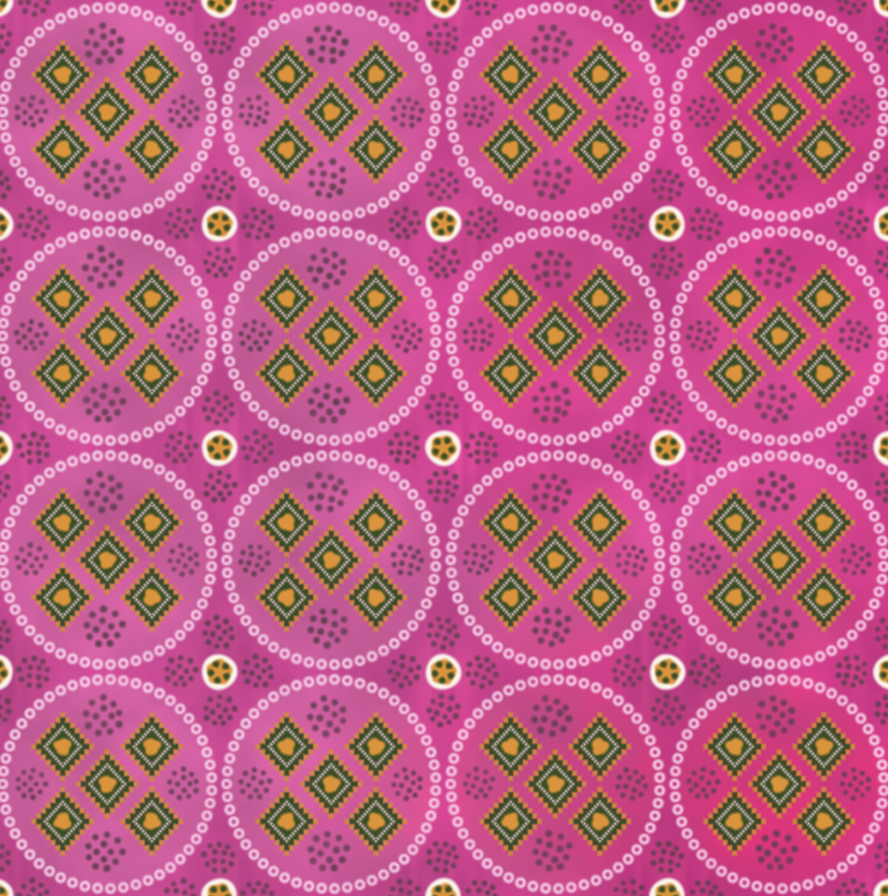
Reproduce this pattern procedurally as a WebGL 2 fragment shader.

```glsl
#version 300 es
precision highp float;
// Bandhani-style cloth: dotted rings around stepped diamonds, with medallions between, on dyed pink.
uniform vec2 u_resolution;
out vec4 fragColor;

#define REPEATS 4.0
#define SHIFT_X 0.021
#define RING_RADIUS 0.467
#define RING_BEADS 51.0
#define BEAD_RADIUS 0.0235
#define BEAD_HOLE 0.0095
#define DIAMOND_HALF vec2(0.128, 0.141)
#define DIAMOND_OFFSET vec2(0.199, 0.167)
#define TEETH 6.0
#define MEDALLION 0.079
#define WEAR 0.26
#define SOFTNESS 0.0105

const float TAU = 6.28319;
const vec3 MAUVE = vec3(0.80, 0.37, 0.62);
const vec3 MAGENTA = vec3(0.82, 0.24, 0.54);
const vec3 CRIMSON = vec3(0.83, 0.17, 0.40);
const vec3 GREEN = vec3(0.23, 0.30, 0.14);
const vec3 ORANGE = vec3(0.85, 0.58, 0.24);
const vec3 PLUM = vec3(0.39, 0.24, 0.32);
const vec3 CREAM = vec3(0.97, 0.83, 0.92);

float px; // one pixel, in units of a repeat

float hash(vec2 p) { return fract(sin(dot(p, vec2(127.1, 311.7))) * 43758.5453); }

float noise(vec2 p) {
  vec2 i = floor(p), f = fract(p);
  f = f * f * (3.0 - 2.0 * f);
  return mix(mix(hash(i), hash(i + vec2(1, 0)), f.x),
             mix(hash(i + vec2(0, 1)), hash(i + vec2(1, 1)), f.x), f.y);
}

float fbm(vec2 p) {
  float sum = 0.0, amp = 0.5;
  for (int i = 0; i < 4; i++) { sum += amp * noise(p); p = p * 2.03 + 7.3; amp *= 0.5; }
  return sum / 0.9375;
}

// Soft printed edge, never sharper than a pixel
float cover(float d) {
  float w = max(SOFTNESS, 0.7 * px);
  return 1.0 - smoothstep(-w, w, d);
}

// Signed distance to a whole number of dots set evenly on a circle
float beads(vec2 p, float radius, float count, float size) {
  float a = (fract(atan(p.y, p.x) / TAU * count) - 0.5) * TAU / count;
  return length(vec2(length(p) - radius, a * radius)) - size;
}

// Dots in a ring that curls into a smaller one
float curl(vec2 p, float radius, float size, float seed) {
  float d = 1.0, a = 0.8 + 0.8 * seed;
  for (int i = 0; i < 13; i++) {
    bool outer = i < 9;
    float h = hash(vec2(float(i), seed * 17.0));
    float r = radius * (outer ? 1.04 - 0.02 * float(i) : 0.43) + (h - 0.5) * 0.1 * radius;
    d = min(d, length(p - r * vec2(cos(a), sin(a))) - size * (0.9 + 0.2 * h));
    a += TAU / (outer ? 9.0 : 4.0);
  }
  return d;
}

// Green diamond with orange teeth, a white dotted line and an orange heart
vec3 diamond(vec3 col, vec2 p, float seed) {
  vec2 n = abs(p) / DIAMOND_HALF;
  float d = n.x + n.y, t = n.x - n.y, unit = 0.095, pitch = 2.0 / TEETH;
  float tooth = abs(fract(t / pitch + 0.5) - 0.5) * pitch;
  col = mix(col, ORANGE * 0.95, 0.9 * cover((abs(d - 1.0) + tooth - 0.5 * pitch) * unit));
  col = mix(col, GREEN, cover((d - 1.0 + 0.5 * pitch - tooth) * unit));
  float stitch = abs(fract(t / 0.155 + 0.5) - 0.5) * 0.155;
  col = mix(col, CREAM, 0.85 * cover((length(vec2(d - 0.61, stitch)) - 0.060) * unit));
  float a = atan(p.y, p.x);
  float heart = length(p) - 0.037 - 0.004 * sin(3.0 * a + 0.6 + seed) - 0.002 * sin(5.0 * a);
  return mix(col, ORANGE, cover(heart));
}

// Dyed ground: broad drifts of colour, blotches, and streaks between the rings
vec3 ground(vec2 q, vec2 p, vec2 c) {
  float drift = fbm(q * 0.9 + 3.0), blotch = fbm(q * 3.0);
  float warm = smoothstep(0.25, 1.0, 0.21 * q.x + 0.8 * (drift - 0.4));
  vec3 col = mix(MAUVE, MAGENTA, warm);
  col = mix(col, CRIMSON, 0.9 * smoothstep(1.9, 0.3, length((q - vec2(3.1, 0.5)) * vec2(1.0, 1.6))) * blotch);
  float outside = smoothstep(RING_RADIUS - 0.04, RING_RADIUS + 0.04, length(p));
  col = mix(col, MAGENTA * vec3(0.94, 0.95, 1.0), 0.55 * outside);
  float streak = noise(q * vec2(30.0, 3.0)) - 0.5;
  col -= vec3(0.08, 0.05, 0.04) * streak * smoothstep(0.35, 0.1, length(c));
  return col * (0.90 + WEAR * (blotch - 0.15));
}

void main() {
  px = REPEATS / u_resolution.y;
  vec2 q = gl_FragCoord.xy * px + vec2(SHIFT_X, 0.0);
  vec2 p = fract(q) - 0.5, c = fract(q + 0.5) - 0.5;
  float seed = hash(floor(q)), cornerSeed = hash(floor(q + 0.5) + 9.0);
  vec3 col = ground(q, p, c);

  // Dot curls: above, below and beside the diamonds, then around each medallion
  bool tall = abs(p.y) > abs(p.x);
  vec2 home = tall ? vec2(-0.015, 0.303 * sign(p.y)) : vec2(0.342 * sign(p.x), 0.0);
  float dots = curl(p - home, tall ? 0.080 : 0.064, tall ? 0.0145 : 0.0110, seed + sign(p.x + p.y));
  home = abs(c.y) > abs(c.x) ? vec2(0.0, 0.174 * sign(c.y)) : vec2(0.174 * sign(c.x), 0.0);
  dots = min(dots, curl(c - home, 0.065, 0.0120, cornerSeed + sign(c.x + c.y)));
  col = mix(col, PLUM, cover(dots) * (0.74 + 0.24 * noise(q * 9.0)));

  // Five diamonds: one in the middle, four around it
  col = diamond(col, p, seed);
  col = diamond(col, abs(p) - DIAMOND_OFFSET, seed * 2.0);

  // Ring of open beads
  float bead = beads(p, RING_RADIUS, RING_BEADS, 0.0);
  float loop = max(bead - BEAD_RADIUS, BEAD_HOLE - bead);
  col = mix(col, CREAM, cover(loop) * (0.88 + 0.12 * noise(q * 14.0)));

  // Corner medallion
  float a = atan(c.y, c.x), r = length(c), turn = 0.5 * cornerSeed;
  col = mix(col, vec3(0.98, 0.95, 0.92), cover(r - MEDALLION - 0.002 * sin(3.0 * a + TAU * cornerSeed)));
  col = mix(col, ORANGE, cover(r - 0.055 - 0.004 * sin(5.0 * a + 5.0 * turn)));
  vec2 spun = mat2(cos(turn), -sin(turn), sin(turn), cos(turn)) * c;
  col = mix(col, GREEN, cover(beads(spun, 0.037, 5.0, 0.0145)));

  fragColor = vec4(clamp(col, 0.0, 1.0), 1.0);
}
```
